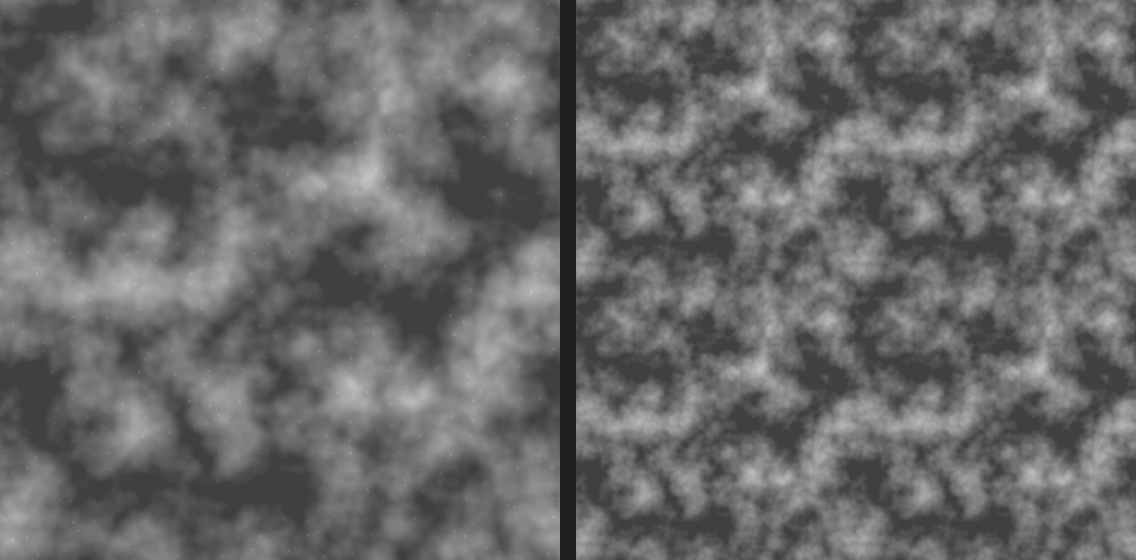
Left: one tile. Right: repeated 2 by 2.
Give the GLSL for this texture, as a Shadertoy shader.

```glsl
// Tiling grey cloud cover: soft gradient noise carries the large masses, rounded
// cellular puffs shape their rims, and thin spots flatten out to an even dark floor.
// Faint angular flakes and patches of fine dust are scattered over the clouds.

#define MEAN_TONE 0.408
#define CONTRAST 0.43
#define FLOOR_TONE 0.25
#define CLOUD_CELLS 5.0
#define PUFF_CELLS 9.0
#define PUFF_AMOUNT 0.5
#define FLAKE_CELLS 34.0
#define FLAKE_RADIUS 0.0034
#define FLAKE_TONE 0.10
#define DUST_CELLS 170.0
#define DUST_RADIUS 0.0011
#define DUST_TONE 0.08

const float TAU = 6.28318;

// Three random values for an integer cell and a seed
vec3 hash3(vec2 cell, float seed) {
    uvec3 v = uvec3(vec3(cell, seed)) * 1664525u + 1013904223u;
    v.x += v.y * v.z; v.y += v.z * v.x; v.z += v.x * v.y;
    v ^= v >> 16u;
    v.x += v.y * v.z; v.y += v.z * v.x; v.z += v.x * v.y;
    return vec3(v >> 8u) / 16777216.0;
}

// Slope contribution of one lattice corner, wrapped after n cells
float corner(vec2 cell, vec2 offset, float n) {
    float angle = TAU * hash3(mod(cell, n), n).x;
    return dot(vec2(cos(angle), sin(angle)), offset);
}

// Periodic gradient noise, n cells across the canvas
float gradientNoise(vec2 uv, float n) {
    vec2 c = floor(uv * n), f = fract(uv * n);
    vec2 s = f * f * f * (f * (f * 6.0 - 15.0) + 10.0);
    vec2 e = vec2(1.0, 0.0);
    float low = mix(corner(c, f, n), corner(c + e.xy, f - e.xy, n), s.x);
    float high = mix(corner(c + e.yx, f - e.yx, n), corner(c + e.xx, f - e.xx, n), s.x);
    return mix(low, high, s.y);
}

// Periodic rounded bumps: softened squared distance to the nearest cell point
float puffs(vec2 uv, float n) {
    vec2 c = floor(uv * n), f = fract(uv * n);
    float sum = 0.0;
    for (int y = -1; y <= 1; y++)
    for (int x = -1; x <= 1; x++) {
        vec2 g = vec2(x, y);
        vec2 d = g + hash3(mod(c + g, n), n + 50.0).xy - f;
        sum += exp(-14.0 * dot(d, d));
    }
    return 0.21 + log(sum + 1e-5) / 14.0;
}

// Cloud density, centred on zero
float clouds(vec2 uv) {
    float density = 0.0, amount = 1.0, cells = CLOUD_CELLS;
    for (int i = 0; i < 4; i++) {
        density += amount * gradientNoise(uv, cells);
        amount *= 0.5;
        cells = cells * 2.0 + 1.0;
    }
    amount = PUFF_AMOUNT;
    cells = PUFF_CELLS;
    for (int i = 0; i < 3; i++) {
        density += amount * puffs(uv, cells);
        amount *= 0.52;
        cells = cells * 2.0 + 1.0;
    }
    return density;
}

// One turned, faceted flake in some of the cells; kept clear of the cell rim
float flakes(vec2 uv, float n, float radius, float share, float pixel) {
    vec2 cell = floor(uv * n);
    vec3 place = hash3(cell, n + 100.0), look = hash3(cell, n + 200.0);
    float size = radius * mix(0.55, 1.0, look.y);
    float margin = min(1.5 * radius * n, 0.45);
    vec2 p = (fract(uv * n) - mix(vec2(margin), vec2(1.0 - margin), place.xy)) / n;
    float angle = TAU * look.x, co = cos(angle), si = sin(angle);
    p = mat2(co, si, -si, co) * p;
    float edge = max(abs(p.x + 0.3 * p.y), abs(p.y) * mix(1.0, 1.5, look.z)) - size;
    float facet = 0.65 + 0.35 * clamp(p.x / size, -1.0, 1.0);
    float cover = 1.0 - smoothstep(-0.7 * pixel, 0.7 * pixel, edge);
    return cover * facet * step(place.z, share) * mix(0.4, 1.0, look.z);
}

void mainImage(out vec4 fragColor, in vec2 fragCoord) {
    vec2 uv = fragCoord / iResolution.xy;
    float pixel = 1.0 / min(iResolution.x, iResolution.y);

    // Cloud tone with a flat floor
    float tone = MEAN_TONE + CONTRAST * clouds(uv);
    float cover = smoothstep(FLOOR_TONE - 0.05, FLOOR_TONE + 0.08, tone);
    tone = max(tone, FLOOR_TONE);

    // Flakes and dust fade out over the floor
    float dustPatch = smoothstep(0.16, 0.38, gradientNoise(uv, 13.0));
    float flake = flakes(uv, FLAKE_CELLS, FLAKE_RADIUS, 0.45, pixel);
    float dust = flakes(uv, DUST_CELLS, DUST_RADIUS, 0.6, pixel) * dustPatch;
    tone += cover * (FLAKE_TONE * flake + DUST_TONE * dust);

    fragColor = vec4(vec3(tone), 1.0);
}
```
